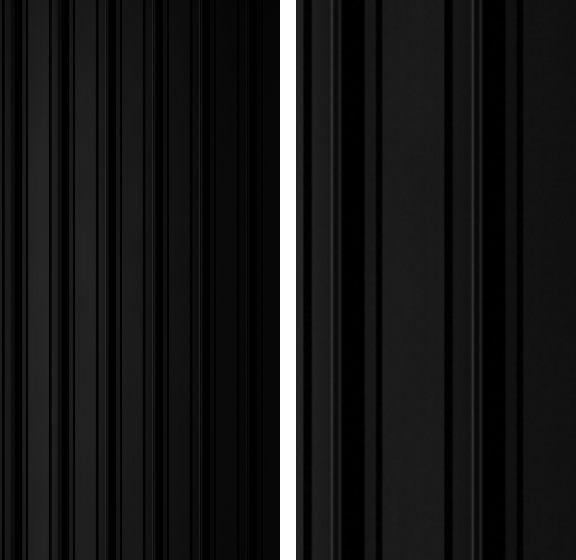
Left, the full canvas; right, a detail of the centre.
Reproduce this pattern procedurally as a Shadertoy shader.

```glsl
// Dark ribbed metal cladding: six vertical profiles fading from lit left to shadowed right.
#define REPEATS 5.963
#define PANEL_START 0.104
#define LIT_TONE 0.138
#define SHADE_TONE 0.028
#define GROOVE_TONE 0.008
#define GLINT_TONE 0.2
#define WEAR 0.08
#define GRAIN 0.006

float hash(vec2 p) {
    p = fract(p * vec2(0.1031, 0.1137));
    p += dot(p, p.yx + 33.33);
    return fract((p.x + p.y) * p.x * 17.0);
}

float noise(vec2 p) {
    vec2 cell = floor(p), f = fract(p);
    f = f * f * (3.0 - 2.0 * f);
    return mix(mix(hash(cell), hash(cell + vec2(1, 0)), f.x),
               mix(hash(cell + vec2(0, 1)), hash(cell + vec2(1, 1)), f.x), f.y);
}

// Soft-edged band from a to b
float band(float x, float a, float b, float soft) {
    return smoothstep(a - soft, a + soft, x) * (1.0 - smoothstep(b - soft, b + soft, x));
}

// Thin bright edge centred on c
float glint(float x, float c, float halfWidth) {
    float d = (x - c) / halfWidth;
    return exp(-d * d);
}

void mainImage(out vec4 fragColor, in vec2 fragCoord) {
    vec2 uv = fragCoord / iResolution.xy;
    float rib = (uv.x - PANEL_START) * REPEATS;
    float id = floor(rib);
    float x = fract(rib);
    float pixel = REPEATS / iResolution.x;
    float soft = max(0.009, 0.5 * pixel);

    // Light falling off to the right and towards both ends
    float light = mix(LIT_TONE, SHADE_TONE, smoothstep(0.15, 0.95, uv.x));
    light *= mix(0.75, 1.0, smoothstep(0.0, 0.08, uv.x));
    float height = 2.0 * uv.y - 1.0;
    light *= 1.0 - (height > 0.0 ? 0.28 : 0.12) * height * height;

    // Profile: flat panel, side strip, narrow lip, and a small raised rib
    float panel = band(x, -0.02, 0.42, soft) * mix(0.94, 1.04, x / 0.42);
    panel += band(x, 0.98, 1.02, soft) * 0.94;
    float strip = band(x, 0.48, 0.61, soft) * mix(0.95, 0.75, (x - 0.48) / 0.13);
    float lip = band(x, 0.635, 0.69, soft) * 0.3;
    float raised = band(x, 0.855, 0.935, soft) * 0.78;
    float surface = panel + strip + lip + raised;

    // Faint smudges and brushed streaks
    float smudge = noise(uv * vec2(14.0, 18.0)) - 0.5;
    float streak = noise(vec2(uv.x * 150.0, uv.y * 6.0)) - 0.5;
    surface *= 1.0 + WEAR * (smudge + 0.6 * streak);

    // Lit edges, varying from rib to rib
    float edgeWidth = max(0.011, 0.5 * pixel);
    float vary = mix(0.7, 1.0, hash(vec2(id + 7.0, 3.0)));
    float edges = glint(x, 0.622, edgeWidth) * vary
                + glint(x, 0.678, edgeWidth) * (1.4 - vary) * 0.75;
    float edgeLight = GLINT_TONE * band(uv.x, 0.33, 0.88, 0.09) + 0.4 * light;
    edgeLight *= 1.0 - 0.2 * height * height;

    float tone = GROOVE_TONE * smoothstep(1.1, 0.3, uv.x) * (1.0 - band(x, 0.70, 0.85, soft));
    tone += light * surface + edges * edgeLight;
    tone += GRAIN * (hash(floor(uv * vec2(256.0, 512.0))) - 0.5);
    fragColor = vec4(vec3(max(tone, 0.0)), 1.0);
}
```
